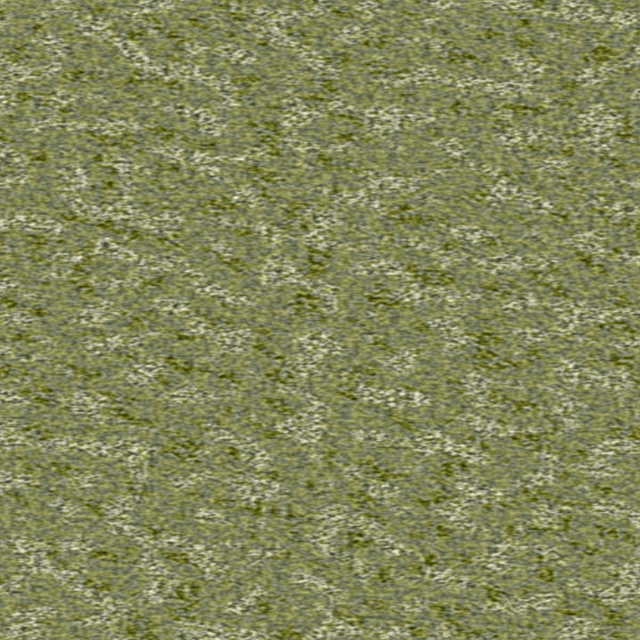
Reproduce this texture procedurally as a Shadertoy shader.

```glsl
// Mossy, matted ground: fine flat flecks of grey-green and yellow-green,
// broken by clumps of thin pale streaks and patches of dark olive.
// Each layer is stretched, tilted gradient noise; masks mix the colours.

// Colours
const vec3 GREY_GREEN = vec3(0.462, 0.482, 0.360);
const vec3 MOSS       = vec3(0.537, 0.547, 0.322);
const vec3 PALE       = vec3(0.735, 0.728, 0.635);
const vec3 OLIVE      = vec3(0.375, 0.385, 0.085);
const vec3 RELIEF     = vec3(0.061, 0.060, 0.055);

// Noise cells across the canvas, horizontally and vertically
const vec2 CLUMP_CELLS  = vec2(15.0, 30.0);
const vec2 PATCH_CELLS  = vec2(17.0, 38.0);
const vec2 HUE_CELLS    = vec2(48.0, 100.0);
const vec2 STREAK_CELLS = vec2(58.0, 165.0);
const vec2 GRAIN_CELLS  = vec2(72.0, 165.0);
const vec2 SPECK_CELLS  = vec2(125.0, 235.0);

// Tilts in radians, positive rising to the right
const float CLUMP_TILT  = -0.12;
const float PATCH_TILT  = -0.26;
const float STREAK_TILT = 0.20;
const float GRAIN_TILT  = -0.08;

const float PALE_AMOUNT  = 0.75;
const float OLIVE_AMOUNT = 0.75;
const float CALM_RELIEF  = 0.85; // relief on plain ground
const float ROUGH_RELIEF = 1.30; // relief inside clumps and patches
const float NOISE_GAIN   = 4.6;  // brings gradient noise to unit deviation

// Random unit gradient for a lattice point
vec2 gradientAt(ivec2 cell, uint seed) {
    uint h = uint(cell.x) * 1597334677u ^ uint(cell.y) * 3812015801u;
    h ^= seed * 2654435769u;
    h = (h ^ (h >> 16)) * 2246822519u;
    h = (h ^ (h >> 13)) * 3266489917u;
    h ^= h >> 16;
    float angle = 6.28319 * float(h & 65535u) / 65536.0;
    return vec2(cos(angle), sin(angle));
}

float gradientNoise(vec2 p, uint seed) {
    ivec2 cell = ivec2(floor(p));
    vec2 f = fract(p);
    vec2 w = f * f * f * (f * (f * 6.0 - 15.0) + 10.0);
    float a = dot(gradientAt(cell, seed), f);
    float b = dot(gradientAt(cell + ivec2(1, 0), seed), f - vec2(1, 0));
    float c = dot(gradientAt(cell + ivec2(0, 1), seed), f - vec2(0, 1));
    float d = dot(gradientAt(cell + ivec2(1, 1), seed), f - vec2(1, 1));
    return mix(mix(a, b, w.x), mix(c, d, w.x), w.y);
}

// Stretched noise whose long axis follows the given tilt
float layer(vec2 uv, float tilt, vec2 cells, uint seed) {
    float c = cos(tilt), s = sin(tilt);
    vec2 p = mat2(c, -s, s, c) * uv * cells;
    return NOISE_GAIN * gradientNoise(p, seed);
}

void mainImage(out vec4 fragColor, in vec2 fragCoord) {
    vec2 uv = fragCoord / iResolution.y;

    // Broad masks
    float clump = layer(uv, CLUMP_TILT, CLUMP_CELLS, 1u);
    float patches = layer(uv, PATCH_TILT, PATCH_CELLS, 2u);
    float pale = smoothstep(-0.2, 1.3, clump);
    float olive = smoothstep(0.1, 1.4, patches) * (1.0 - pale);

    // Fine structure
    float hue = layer(uv, GRAIN_TILT, HUE_CELLS, 3u);
    float streak = layer(uv, STREAK_TILT, STREAK_CELLS, 4u);
    float grain = layer(uv, GRAIN_TILT, GRAIN_CELLS, 5u);
    float speck = layer(uv, 0.0, SPECK_CELLS, 6u);
    float relief = 0.72 * grain + 0.70 * speck;
    relief *= mix(CALM_RELIEF, ROUGH_RELIEF, max(pale, olive));

    // Ground flecks, pale streaks, olive patches, then light and shade
    vec3 color = mix(GREY_GREEN, MOSS, smoothstep(-1.2, 1.2, hue));
    float streakMask = smoothstep(-1.0, 1.4, streak + 0.4 * speck);
    color = mix(color, PALE, PALE_AMOUNT * pale * streakMask);
    float oliveMask = smoothstep(-1.2, 1.0, hue - 0.5 * grain);
    color = mix(color, OLIVE, OLIVE_AMOUNT * olive * oliveMask);
    color += RELIEF * relief;

    fragColor = vec4(clamp(color, 0.0, 1.0), 1.0);
}
```
